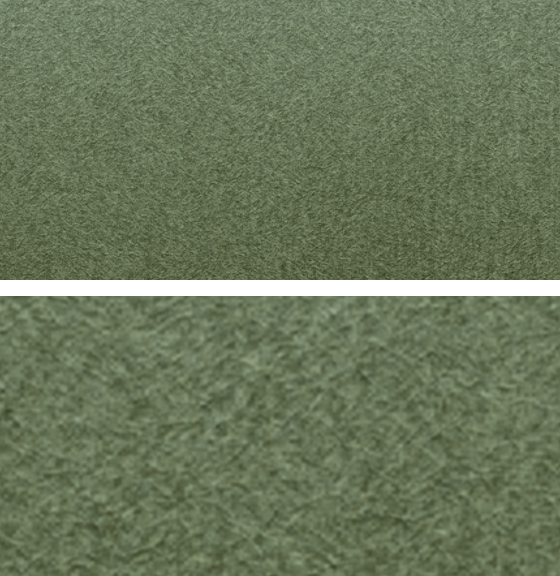
Top, the full canvas; bottom, a detail of the centre.
Reproduce this texture procedurally as a Shadertoy shader.

```glsl
// Draws a sheet of soft green felt: fine embossed fibres, faint upright threads and a vertical sheen.

const vec3 OLIVE_SHADE = vec3(0.359, 0.402, 0.280);
const vec3 SAGE_LIGHT  = vec3(0.442, 0.502, 0.394);
const vec3 GLINT_TINT  = vec3(0.96, 1.04, 1.00);

// Sine-free hash, 0 to 1
float hash(vec2 p) {
    vec3 q = fract(vec3(p.xyx) * 0.1031);
    q += dot(q, q.yzx + 33.33);
    return fract((q.x + q.y) * q.z);
}

// Smooth value noise, centred on zero
float noise(vec2 p) {
    vec2 cell = floor(p), f = fract(p);
    f = f * f * (3.0 - 2.0 * f);
    float low  = mix(hash(cell), hash(cell + vec2(1, 0)), f.x);
    float high = mix(hash(cell + vec2(0, 1)), hash(cell + vec2(1, 1)), f.x);
    return mix(low, high, f.y) - 0.5;
}

vec2 rotate(vec2 p, float angle) {
    float c = cos(angle), s = sin(angle);
    return vec2(c * p.x + s * p.y, c * p.y - s * p.x);
}

// Noise stretched along one direction
float streaks(vec2 p, float angle, vec2 frequency, float seed) {
    return noise(rotate(p, angle) * frequency + seed);
}

// Scattered short fibres: a lit ridge with a shadow on its lower side
float fibres(vec2 p, float density, float spread, float halfLength, float width, float seed) {
    vec2 grid = p * density, home = floor(grid);
    float sum = 0.0;
    for (int j = -1; j <= 1; j++)
    for (int i = -1; i <= 1; i++) {
        vec2 cell = home + vec2(i, j), key = cell + seed;
        vec2 centre = cell + vec2(hash(key), hash(key + 17.3));
        float angle = spread * (hash(key + 41.7) - 0.5);
        vec2 d = rotate((grid - centre) / density, angle);
        d.y += 0.3 * (hash(key + 63.1) - 0.5) * d.x * d.x / halfLength;
        float taper = 1.0 - smoothstep(0.4 * halfLength, halfLength, abs(d.x));
        float across = d.y / width;
        float ridge = exp(-across * across);
        float shadow = exp(-(across + 1.7) * (across + 1.7));
        sum += taper * (ridge - 0.8 * shadow) * (0.3 + 0.7 * hash(key + 88.9));
    }
    return sum;
}

// Matted pile whose lean drifts between two diagonals
float pile(vec2 p) {
    float drift = smoothstep(-0.25, 0.25, noise(p * 9.0 + 5.0));
    float rising  = streaks(p,  0.60, vec2(74, 168), 11.0);
    float falling = streaks(p, -0.55, vec2(74, 168), 37.0);
    float level   = streaks(p,  0.05, vec2(100, 150), 71.0);
    float speckle = noise(p * 215.0 + 93.0);
    return 0.70 * mix(rising, falling, drift) + 0.45 * level + 0.62 * speckle;
}

// Upright threads, strongest at the lower right
float threads(vec2 p, float aspect) {
    float presence = smoothstep(0.25, 1.0, p.x / aspect + 0.35 * (0.5 - p.y));
    float weave = noise(vec2(p.x * 105.0, p.y * 7.0)) + 0.7 * noise(vec2(p.x * 160.0, p.y * 18.0) + 29.0);
    return presence * weave;
}

// Broad sheen from below to above, with soft upright bands
float sheen(vec2 p) {
    float bands = noise(vec2(p.x * 4.2, p.y * 0.7) + 3.0);
    float clouds = noise(p * 3.5 + 19.0) + 0.6 * noise(p * 13.0 + 47.0);
    return p.y + 0.20 * bands + 0.12 * clouds;
}

void mainImage(out vec4 fragColor, in vec2 fragCoord) {
    vec2 p = fragCoord / iResolution.y;
    float aspect = iResolution.x / iResolution.y;

    vec3 color = mix(OLIVE_SHADE, SAGE_LIGHT, sheen(p));

    // Relief: pile, short and long fibres, threads
    float relief = 0.185 * pile(p);
    relief += 0.048 * fibres(p, 54.0, 2.0, 0.015, 0.0027, 7.0);
    relief += 0.042 * fibres(p, 26.0, 1.7, 0.036, 0.0025, 53.0);
    relief += 0.040 * threads(p, aspect);

    // Warm and cool flecks
    float fleck = noise(p * 90.0 + 61.0);
    color += relief * GLINT_TINT + 0.016 * fleck * vec3(0.6, 0.0, -1.0);

    fragColor = vec4(clamp(color, 0.0, 1.0), 1.0);
}
```
